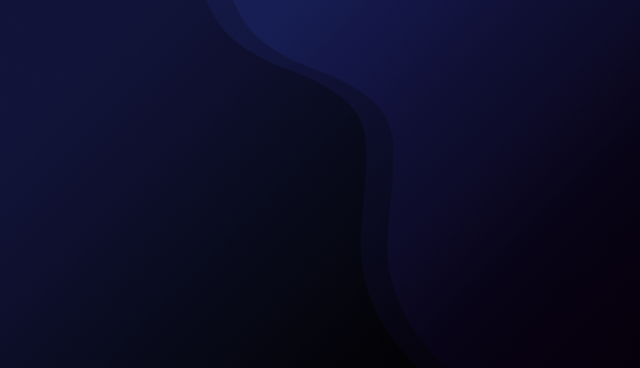
A Shadertoy shader for this background:

```glsl
// Cubic through (start.x, start.y) and (end.x, end.y); z holds dx/dy
float hermite(float y, vec3 start, vec3 end) {
    float span = end.y - start.y;
    float t = clamp((y - start.y) / span, 0.0, 1.0);
    float s = 1.0 - t;
    return s * s * (1.0 + 2.0 * t) * start.x + t * t * (3.0 - 2.0 * t) * end.x
         + span * t * s * (s * start.z - t * end.z);
}

// Horizontal place of the wave at depth y below the top
float waveEdge(float y) {
    vec3 shoulder = vec3(0.784, 0.189, 2.65);
    vec3 bulge = vec3(0.995, 0.443, 0.0);
    vec3 waist = vec3(0.980, 0.670, 0.0);
    if (y < shoulder.y) return hermite(y, vec3(0.559, 0.0, 0.5), shoulder);
    if (y < bulge.y) return hermite(y, shoulder, bulge);
    if (y < waist.y) return hermite(y, bulge, waist);
    return hermite(y, waist, vec3(1.136, 1.0, 1.0));
}

// Antialiased coverage of the area left of the wave
float leftOfWave(vec2 p, float shift) {
    float d = p.x - shift - waveEdge(p.y);
    float slope = (waveEdge(p.y + 0.002) - waveEdge(p.y - 0.002)) / 0.004;
    float blur = 0.8 / iResolution.y;
    return 1.0 - smoothstep(-blur, blur, d / sqrt(1.0 + slope * slope));
}

vec3 frontColor(float t) {
    vec3 c = mix(vec3(0.068, 0.078, 0.222), vec3(0.053, 0.058, 0.170), smoothstep(0.35, 1.0, t));
    c = mix(c, vec3(0.034, 0.042, 0.110), smoothstep(0.8, 1.4, t));
    return mix(c, vec3(0.012, 0.012, 0.025), smoothstep(1.2, 2.1, t));
}

vec3 backColor(float t) {
    vec3 c = mix(vec3(0.088, 0.118, 0.325), vec3(0.078, 0.088, 0.275), smoothstep(0.75, 1.15, t));
    c = mix(c, vec3(0.053, 0.049, 0.170), smoothstep(1.0, 1.75, t));
    c = mix(c, vec3(0.031, 0.012, 0.080), smoothstep(1.6, 2.25, t));
    return mix(c, vec3(0.024, 0.000, 0.050), smoothstep(2.1, 2.75, t));
}

float hash(vec2 p) {
    return fract(sin(dot(p, vec2(12.9898, 78.233))) * 43758.5453);
}

void mainImage(out vec4 fragColor, in vec2 fragCoord) {
    // Height units, measured down from the top left corner
    vec2 p = fragCoord / iResolution.y;
    p.y = 1.0 - p.y;
    float diagonal = p.x + p.y;

    // Translucent band over the back, then the solid front panel
    vec3 front = frontColor(diagonal);
    vec3 color = backColor(diagonal);
    color = mix(color, front, 0.5 * leftOfWave(p, 0.073));
    color = mix(color, front, leftOfWave(p, 0.0));

    // Faint dither against banding
    color += (hash(fragCoord) - 0.5) / 255.0;
    fragColor = vec4(color, 1.0);
}
```
